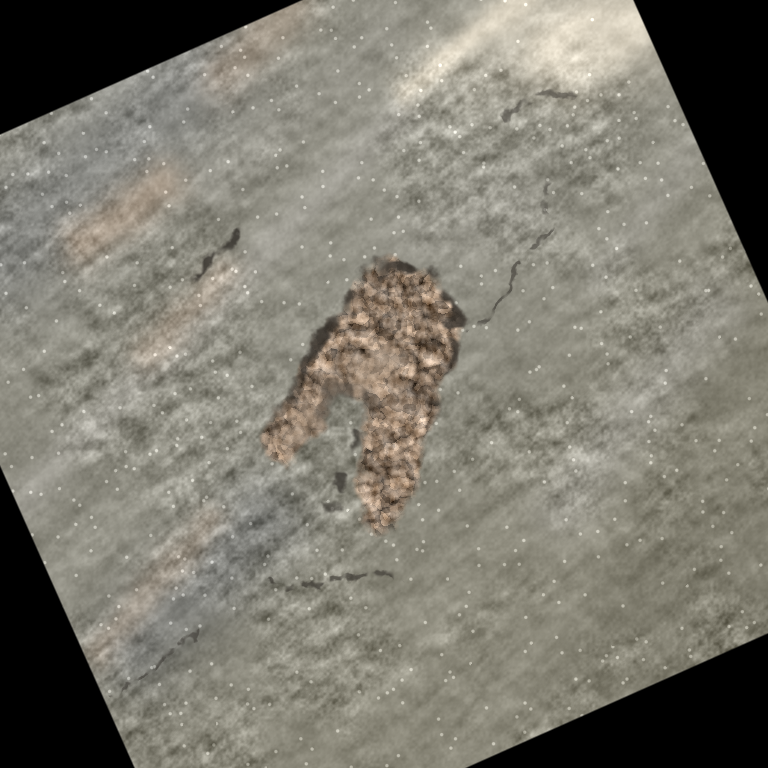
This texture is drawn by a three.js fragment shader. Its source:

```glsl
// Tilted slab of weathered concrete with slanting light streaks and a broken, gravelly hollow.
varying vec2 vUv;

const float TILT = 0.419;
const float STREAK_ANGLE = 0.84;
const float EDGE_SOFT = 0.0015;
const float RELIEF = 0.42;
const float GRIT = 0.10;
const vec3 CONCRETE = vec3(0.555, 0.548, 0.503);
const vec3 BLUE_GREY = vec3(0.505, 0.508, 0.495);
const vec3 OLIVE = vec3(0.515, 0.502, 0.440);
const vec3 PALE = vec3(0.660, 0.650, 0.615);
const vec3 PINK = vec3(0.690, 0.620, 0.545);
const vec3 SUN = vec3(0.960, 0.920, 0.840);
const vec3 GRAVEL = vec3(0.580, 0.500, 0.425);
const vec3 SHADOW = vec3(0.200, 0.185, 0.165);

float hash(vec2 p) {
  vec3 q = fract(vec3(p.xyx) * 0.1031);
  q += dot(q, q.yzx + 33.33);
  return fract((q.x + q.y) * q.z);
}

mat2 rotation(float a) {
  return mat2(cos(a), -sin(a), sin(a), cos(a));
}

float noise(vec2 p) {
  vec2 i = floor(p), f = fract(p);
  f = f * f * (3.0 - 2.0 * f);
  return mix(mix(hash(i), hash(i + vec2(1, 0)), f.x),
             mix(hash(i + vec2(0, 1)), hash(i + vec2(1, 1)), f.x), f.y);
}

float fbm(vec2 p) {
  float sum = 0.0, amp = 0.5;
  for (int i = 0; i < 5; i++) {
    sum += amp * noise(p);
    p = rotation(0.6) * p * 2.03 + 17.0;
    amp *= 0.52;
  }
  return sum;
}

// Cellular noise: x = distance to the nearest stone, y = its random tone
vec2 stones(vec2 p) {
  vec2 cell = floor(p), best = vec2(9.0, 0.0);
  for (int y = -1; y <= 1; y++)
    for (int x = -1; x <= 1; x++) {
      vec2 c = cell + vec2(x, y);
      float d = length(c + vec2(hash(c), hash(c + 71.0)) - p);
      if (d < best.x) best = vec2(d, hash(c + 23.0));
    }
  return best;
}

float taper(vec2 p, vec2 a, vec2 b, float ra, float rb) {
  vec2 ab = b - a;
  float t = clamp(dot(p - a, ab) / dot(ab, ab), 0.0, 1.0);
  return length(p - a - ab * t) - mix(ra, rb, t);
}

float glow(vec2 p, vec2 a, vec2 b, float width) {
  float d = taper(p, a, b, 0.0, 0.0) / width;
  return exp(-d * d);
}

float crack(vec2 p, vec2 a, vec2 b, float width) {
  return 1.0 - smoothstep(width * 0.3, width, taper(p, a, b, 0.0, 0.0));
}

void main() {
  vec2 p = vUv;
  vec2 slab = abs(rotation(TILT) * (p - 0.5));
  float inside = 1.0 - smoothstep(-EDGE_SOFT, EDGE_SOFT, max(slab.x, slab.y) - 0.5);

  vec2 warp = vec2(fbm(p * 24.0), fbm(p * 24.0 + 50.0)) - 0.5;
  vec2 w = p + warp * 0.045;
  vec2 s = rotation(STREAK_ANGLE) * p;
  vec2 l = p + warp * 0.02;

  // Broad tints and drawn-out bands
  float band = fbm(s * vec2(4.0, 19.0));
  vec3 col = mix(CONCRETE, OLIVE, smoothstep(0.2, 0.8, p.x - p.y + 0.3) * 0.7);
  col = mix(col, BLUE_GREY, 0.8 * glow(l, vec2(0.0, 0.67), vec2(0.25, 0.90), 0.09));
  col = mix(col, BLUE_GREY, 0.8 * glow(l, vec2(0.18, 0.16), vec2(0.34, 0.32), 0.06));
  col += (band - 0.5) * 0.16;

  // Pale and pink streaks
  float pale = glow(l, vec2(0.03, 0.35), vec2(0.52, 0.85), 0.027)
    + 0.8 * glow(l, vec2(0.73, 0.34), vec2(0.93, 0.60), 0.045)
    + 0.6 * glow(l, vec2(0.78, 0.64), vec2(0.91, 0.81), 0.025)
    + 0.5 * glow(l, vec2(0.54, 0.68), vec2(0.67, 0.73), 0.060)
    + 0.5 * glow(l, vec2(0.28, 0.76), vec2(0.50, 0.95), 0.045);
  col = mix(col, PALE, min(pale, 1.0) * 0.75);
  float pink = glow(l, vec2(0.11, 0.68), vec2(0.21, 0.76), 0.030)
    + 0.7 * glow(l, vec2(0.29, 0.90), vec2(0.38, 0.99), 0.032)
    + 0.7 * glow(l, vec2(0.19, 0.54), vec2(0.29, 0.64), 0.022)
    + 0.6 * glow(l, vec2(0.13, 0.15), vec2(0.27, 0.32), 0.022);
  col = mix(col, PINK, min(pink, 1.0) * 0.75);
  float sun = glow(l, vec2(0.74, 0.93), vec2(0.82, 0.96), 0.060)
    + 0.75 * glow(l, vec2(0.53, 0.88), vec2(0.68, 1.01), 0.021)
    + 0.3 * glow(l, vec2(0.62, 0.92), vec2(0.76, 1.02), 0.070);
  col = mix(col, SUN, min(sun, 1.0) * (0.55 + 0.45 * band));

  // Surface relief and grit
  vec2 q = s * vec2(30.0, 48.0);
  float rough = 0.45 + 0.75 * smoothstep(0.35, 0.65, fbm(p * 7.0 + 9.0));
  col += (fbm(q) - fbm(q + vec2(0.35, 0.25))) * RELIEF * rough;
  col += (noise(p * 260.0) - 0.5) * GRIT * rough;
  vec2 fleck = stones(p * 75.0);
  col += 0.22 * step(0.88, fleck.y) * (1.0 - smoothstep(0.08, 0.24, fleck.x));

  // Cracks and dark chips
  float dark = 0.55 * crack(w, vec2(0.61, 0.57), vec2(0.70, 0.66), 0.004)
    + 0.5 * crack(w, vec2(0.70, 0.66), vec2(0.72, 0.77), 0.005)
    + 0.5 * crack(w, vec2(0.65, 0.85), vec2(0.75, 0.88), 0.006)
    + 0.6 * crack(w, vec2(0.36, 0.24), vec2(0.53, 0.25), 0.005)
    + 0.5 * crack(w, vec2(0.15, 0.09), vec2(0.25, 0.17), 0.004)
    + 0.8 * crack(w, vec2(0.26, 0.65), vec2(0.31, 0.69), 0.011)
    + 0.7 * crack(w, vec2(0.43, 0.34), vec2(0.47, 0.43), 0.012);
  col = mix(col, SHADOW, min(dark, 1.0) * smoothstep(0.3, 0.6, noise(p * 85.0)));

  // Forked hollow filled with gravel, shadowed beneath its upper rim
  float hollow = min(taper(w, vec2(0.515, 0.598), vec2(0.365, 0.43), 0.062, 0.030),
                     taper(w, vec2(0.530, 0.580), vec2(0.495, 0.32), 0.070, 0.022));
  hollow = max(hollow, 0.030 - length((w - vec2(0.452, 0.455)) * vec2(1.0, 0.8)));
  vec2 big = stones(w * 72.0), small = stones(p * 150.0);
  vec3 gravel = GRAVEL * (0.72 + 0.42 * big.y + 0.32 * small.y - 0.5 * big.x * big.x);
  gravel += (fbm(p * 70.0) - fbm(p * 70.0 + 0.4)) * 0.6;
  gravel = mix(gravel, PINK, 0.45 * glow(w, vec2(0.39, 0.44), vec2(0.50, 0.52), 0.025));
  col = mix(col, gravel, 1.0 - smoothstep(-0.008, 0.006, hollow));
  float rim = 1.0 - smoothstep(0.003, 0.014, abs(hollow + 0.005));
  rim *= smoothstep(0.40, 0.56, p.y) * smoothstep(0.25, 0.55, noise(p * 60.0 + 4.0));
  col = mix(col, SHADOW, 0.8 * rim);

  gl_FragColor = vec4(clamp(col, 0.0, 1.0) * inside, 1.0);
}
```
